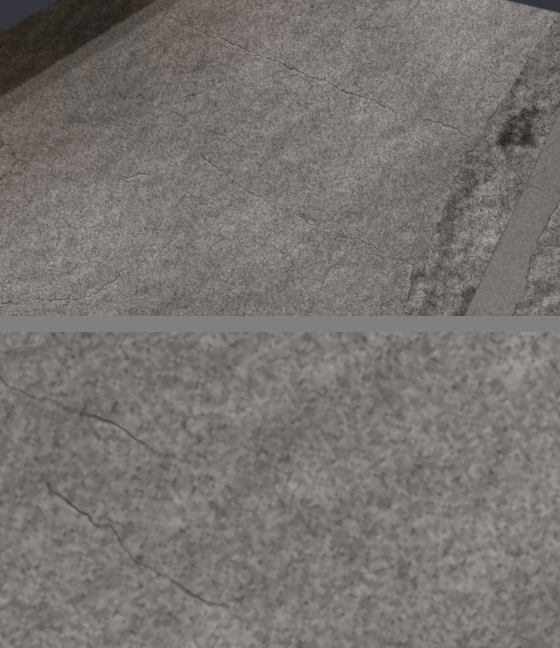
Top, the full canvas; bottom, a detail of the centre.
A WebGL 1 fragment shader for this texture:

```glsl
precision highp float;
// Worn, cracked asphalt seen at a slant, with a crumbling verge and kerbs.

uniform vec2 u_resolution;

const vec3 DARK_STONE = vec3(0.20, 0.18, 0.16);
const vec3 PALE_STONE = vec3(0.52, 0.50, 0.49);
const vec3 SLATE = vec3(0.20, 0.205, 0.235);
const vec3 BROWN_STAIN = vec3(0.012, -0.004, -0.012);
const mat2 TILT = mat2(0.85, -0.53, 0.53, 0.85);
const float GRAIN_SCALE = 225.0;
const float GRAIN_CONTRAST = 0.16;
const float PIT_DEPTH = 0.055;
const float CRACK_WIDTH = 0.0034;
const float CRACK_DEPTH = 0.13;
const float RIDGE_HEIGHT = 0.06;
const float RELIEF = 0.34;
const vec2 LIGHT = vec2(-0.25, 0.35);

float hash(vec2 p) {
  vec3 q = fract(p.xyx * 0.1031);
  q += dot(q, q.yzx + 33.33);
  return fract((q.x + q.y) * q.z);
}

float noise(vec2 p) {
  vec2 i = floor(p), f = fract(p);
  f = f * f * (3.0 - 2.0 * f);
  return mix(mix(hash(i), hash(i + vec2(1, 0)), f.x),
             mix(hash(i + vec2(0, 1)), hash(i + vec2(1, 1)), f.x), f.y);
}

float fbm(vec2 p) {
  float sum = 0.0, gain = 0.5;
  for (int i = 0; i < 5; i++) {
    sum += gain * noise(p);
    p = mat2(1.6, 1.2, -1.2, 1.6) * p + 7.3;
    gain *= 0.5;
  }
  return sum;
}

// Gap between the two nearest cell centres: zero on cell borders.
float cellBorder(vec2 p) {
  vec2 i = floor(p);
  float near = 9.0, next = 9.0;
  for (int y = -1; y <= 1; y++)
    for (int x = -1; x <= 1; x++) {
      vec2 c = i + vec2(x, y);
      float d = length(c + vec2(hash(c), hash(c + 51.7)) - p);
      next = min(next, max(near, d));
      near = min(near, d);
    }
  return next - near;
}

float segment(vec2 p, vec2 a, vec2 b) {
  vec2 ab = b - a;
  return length(p - a - ab * clamp(dot(p - a, ab) / dot(ab, ab), 0.0, 1.0));
}

// Distance to the long cracks that cross the road.
float longCracks(vec2 p) {
  float d = segment(p, vec2(0.50, 0.96), vec2(0.83, 0.82));
  d = min(d, segment(p, vec2(0.83, 0.82), vec2(1.48, 0.57)));
  d = min(d, segment(p, vec2(0.50, 0.65), vec2(0.78, 0.54)));
  d = min(d, segment(p, vec2(0.64, 0.50), vec2(0.80, 0.38)));
  d = min(d, segment(p, vec2(0.80, 0.38), vec2(1.33, 0.15)));
  d = min(d, segment(p, vec2(0.28, 0.47), vec2(0.46, 0.44)));
  d = min(d, segment(p, vec2(0.00, 0.045), vec2(0.25, 0.05)));
  return min(d, segment(p, vec2(0.25, 0.05), vec2(0.40, 0.14)));
}

void main() {
  vec2 p = gl_FragCoord.xy / u_resolution.y;
  float soft = 0.0015 + 1.0 / u_resolution.y;
  vec2 wobble = vec2(fbm(p * 13.0), fbm(p * 13.0 + 40.0)) - 0.48;
  vec2 jag = vec2(noise(p * 75.0), noise(p * 75.0 + 19.0)) - 0.5;
  vec2 q = p + wobble * 0.045 + jag * 0.008;
  float blotch = fbm(p * 3.5 + 11.0);
  float relief = fbm(p * 26.0) - fbm(p * 26.0 + LIGHT);

  // Signed distances across the verge, both kerbs and the backdrop.
  float verge = q.x - (1.27 + 0.30 * p.y + 0.25 * p.y * p.y);
  float kerb = p.x + wobble.x * 0.006 - (1.47 + 0.464 * p.y);
  float beyond = q.x - (1.632 + 0.25 * p.y + 0.30 * p.y * p.y);
  float farKerb = p.y + wobble.y * 0.008 - (0.63 + 0.653 * p.x);
  float gutter = p.y + wobble.y * 0.012 - (0.6875 + 0.628 * p.x);
  float backdrop = max(p.y - 0.896 - 0.56 * p.x, p.y - 1.0 + 0.232 * (p.x - 1.597));
  float inVerge = smoothstep(-soft, 0.015, verge);
  float inKerb = smoothstep(-soft, soft, kerb) * (1.0 - smoothstep(-soft, soft, beyond));

  // Road surface with slanted ridges, darker and browner toward the far kerb.
  float shade = 1.0 - smoothstep(0.0, 0.55, -farKerb);
  float ridges = fbm(TILT * (p + wobble * 0.04) * vec2(6.0, 13.0)) - 0.48;
  float tone = 0.488 - 0.085 * shade + 0.12 * (blotch - 0.48) + 0.13 * relief;
  tone += RIDGE_HEIGHT * ridges;
  tone += 0.025 * smoothstep(0.35, 0.9, p.y) * smoothstep(0.4, 0.9, p.x);

  // Rubble in the verge, with pale streaks and a dark hollow.
  float streak = noise(vec2(kerb * 16.0, p.y * 4.0) + wobble * 1.5);
  float rubble = 0.445 + 0.13 * (streak - 0.5) + RELIEF * relief;
  rubble -= 0.10 * (1.0 - smoothstep(0.0, 0.04, verge)) * smoothstep(0.35, 0.6, blotch + 0.1);
  float hollow = segment(q + wobble * 0.08, vec2(1.60, 0.53), vec2(1.69, 0.64));
  rubble -= 0.22 * (1.0 - smoothstep(0.0, 0.038, hollow));
  tone = mix(tone, rubble, inVerge);
  tone = mix(tone, 0.48 + 0.12 * (blotch - 0.48), inKerb);

  // Long cracks with a lit lower lip, then fine crazing that thickens at the verge.
  float worn = smoothstep(0.2, 0.65, noise(p * 14.0 + 5.0));
  float crack = (0.3 + 0.7 * worn) * (1.0 - smoothstep(0.0, CRACK_WIDTH, longCracks(q)));
  float lip = 1.0 - smoothstep(0.0, CRACK_WIDTH * 1.6, longCracks(q + vec2(0.001, 0.006)));
  float craze = 1.0 - smoothstep(0.0, 0.05, cellBorder(TILT * q * vec2(6.0, 11.0)));
  craze *= 0.5 * smoothstep(0.42, 0.62, fbm(p * 4.0 + 23.0));
  float crumble = 1.0 - smoothstep(0.0, 0.12, cellBorder(q * 26.0));
  crumble *= 0.6 * smoothstep(-0.17, 0.0, verge) * smoothstep(0.3, 0.6, noise(p * 8.0));
  float rim = 1.0 - smoothstep(0.0, CRACK_WIDTH * 1.7, min(abs(verge), abs(beyond)));
  rim = max(rim * (0.4 + 0.6 * worn), 0.6 - 0.6 * smoothstep(0.0, 0.005, abs(kerb)));
  crack = max(max(crack, craze), crumble * (1.0 - inKerb));
  tone += 0.04 * lip * worn * (1.0 - inVerge) - CRACK_DEPTH * max(crack, rim * step(farKerb, 0.0));

  // Far kerb and the shadowed ground behind it.
  tone = mix(tone, 0.33 + 0.12 * (blotch - 0.48), smoothstep(-0.012, 0.012, farKerb));
  tone = mix(tone, 0.20 + 0.14 * (blotch - 0.48) + 0.10 * relief, smoothstep(-soft, 0.01, gutter));

  // Mineral grain and small pits, on tilted lattices so no rows show.
  vec2 g = TILT * p * GRAIN_SCALE;
  float grain = 0.7 * noise(g) + 0.4 * noise(TILT * g * 0.57 + 31.0) - 0.55;
  float pits = 1.0 - smoothstep(0.08, 0.28, noise(TILT * g * 0.78 + 77.0));
  float rough = tone / 0.46 * mix(1.0, 0.45, inKerb) * (1.0 + 0.15 * inVerge);
  tone += rough * (GRAIN_CONTRAST * grain - PIT_DEPTH * pits);

  vec3 color = mix(DARK_STONE, PALE_STONE, (max(tone, 0.08) - 0.20) / 0.32);
  color += BROWN_STAIN * shade * smoothstep(0.4, 0.6, blotch + 0.08);
  color = mix(color, SLATE, smoothstep(-soft, soft, backdrop));
  gl_FragColor = vec4(color, 1.0);
}
```
